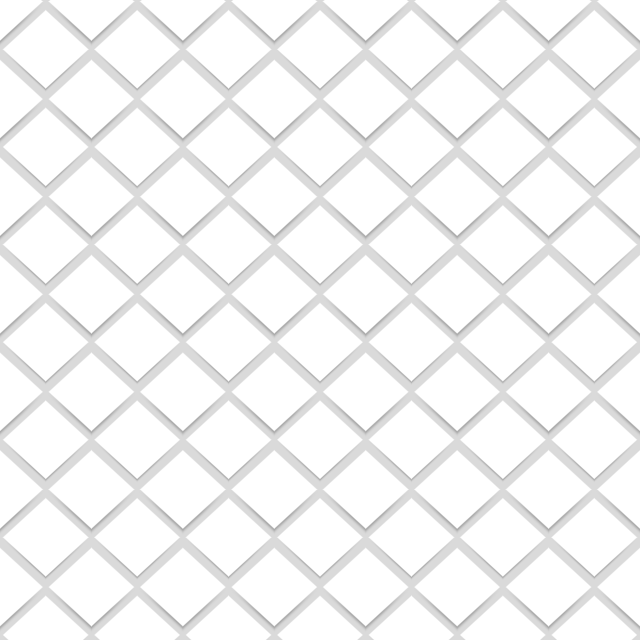
This pattern is drawn by a Shadertoy shader. Its source:

```glsl
// Signed distance to the edge lines of a diamond with the given half diagonals
float diamond(vec2 p, vec2 halfSize) {
    return (dot(abs(p) / halfSize, vec2(1.0)) - 1.0)
         * halfSize.x * halfSize.y / length(halfSize);
}

void mainImage(out vec4 fragColor, in vec2 fragCoord) {
    vec2 uv = fragCoord / iResolution.xy;
    float blur = max(0.8 / iResolution.y, 0.0009);
    vec2 cell = vec2(1.0 / 7.0, 0.1525);
    float shadow = 0.0;
    float tile = 0.0;

    // Two interleaved grids of raised tiles
    for (int i = 0; i < 2; i++) {
        float layer = float(i);
        vec2 center = cell * 0.5 * (1.0 + layer) + vec2(0.0, -0.0684 - 0.0014 * layer);
        vec2 p = mod(uv - center + 0.5 * cell, cell) - 0.5 * cell;
        float d = diamond(p, vec2(0.0668, 0.0614));

        // Shadow under the lower edges, softer on the second grid
        float spread = mix(0.0022, 0.0036, layer);
        float fade = smoothstep(0.002, -0.045, p.y);
        float falloff = max(d, 0.0) / spread;
        shadow = max(shadow, fade * exp(-falloff * falloff));

        tile = max(tile, 1.0 - smoothstep(-blur, blur, d));
    }

    // White tiles over the grey ground
    float shade = mix(0.856 - 0.21 * shadow, 1.0, tile);
    fragColor = vec4(vec3(shade), 1.0);
}
```
